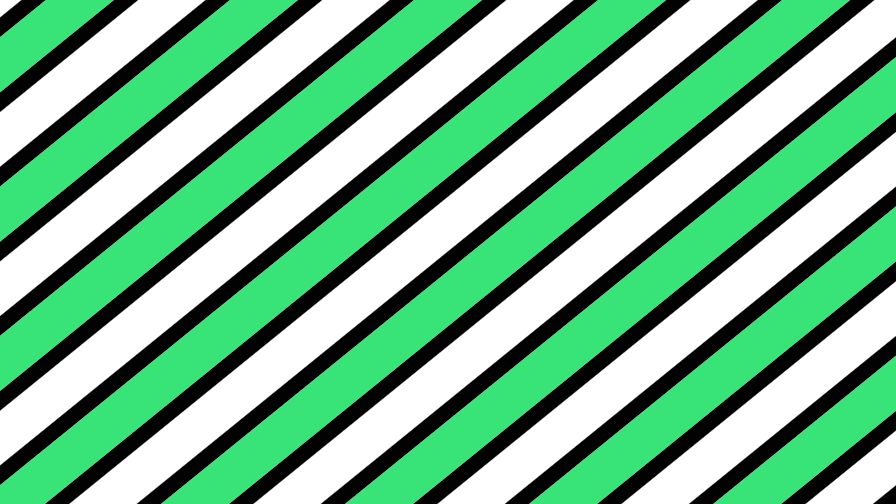
Reproduce this pattern procedurally as a Shadertoy shader.

```glsl
const vec3 PAPER = vec3(1.0);
const vec3 INK = vec3(0.008);
const vec3 GREEN = vec3(0.22, 0.89, 0.47);

const float STRIPE_ANGLE = radians(39.05);
const float PERIOD = 0.2301;      // across the stripes, in canvas heights
const float GREEN_HALF = 0.0423;  // half width of a green stripe
const float INK_WIDTH = 0.0306;

// Distance to the centre line of the nearest repeated stripe
float stripeDistance(vec2 p, float angle, float period) {
    float across = dot(p, vec2(sin(angle), -cos(angle)));
    return abs(fract(across / period + 0.5) - 0.5) * period;
}

// Antialiased coverage of the region where the signed distance is negative
float coverage(float signedDist, float pixel) {
    return clamp(0.5 - signedDist / pixel, 0.0, 1.0);
}

void mainImage(out vec4 fragColor, in vec2 fragCoord) {
    // Origin at the middle of the top edge, one unit per canvas height
    vec2 p = (fragCoord - vec2(0.5, 1.0) * iResolution.xy) / iResolution.y;
    float pixel = 1.2 / iResolution.y;

    float dist = stripeDistance(p, STRIPE_ANGLE, PERIOD);
    float green = coverage(dist - GREEN_HALF, pixel);
    float outer = coverage(dist - GREEN_HALF - INK_WIDTH, pixel);

    // Ink borders first, then green; paper shows faintly through the seam
    vec3 color = mix(PAPER, INK, outer * (1.0 - green));
    color = mix(color, GREEN, green);

    fragColor = vec4(color, 1.0);
}
```
